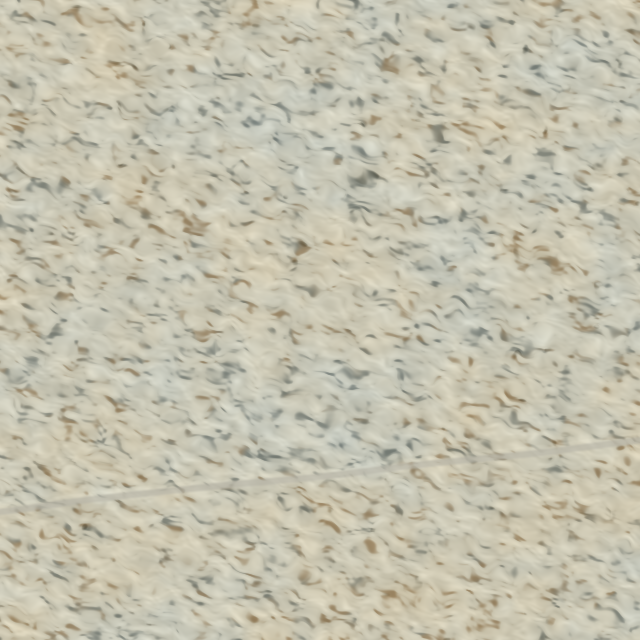
A three.js fragment shader for this texture:

```glsl
varying vec2 vUv;

const vec3 STONE = vec3(0.786, 0.776, 0.705);
const vec3 SEAM = vec3(0.715, 0.705, 0.655);
// Light absorbed by each kind of mineral
const vec3 GREY_LOSS = vec3(0.225, 0.205, 0.180);
const vec3 BROWN_LOSS = vec3(0.140, 0.195, 0.235);
const vec3 WARM_TINT = vec3(0.022, -0.004, -0.035);

float hash(vec2 p) {
  return fract(sin(dot(p, vec2(127.1, 311.7))) * 43758.5453);
}

float noise(vec2 p) {
  vec2 cell = floor(p);
  vec2 f = fract(p);
  f = f * f * (3.0 - 2.0 * f);
  float low = mix(hash(cell), hash(cell + vec2(1.0, 0.0)), f.x);
  float high = mix(hash(cell + vec2(0.0, 1.0)), hash(cell + 1.0), f.x);
  return mix(low, high, f.y);
}

vec2 rotate(vec2 p, float angle) {
  float c = cos(angle);
  float s = sin(angle);
  return vec2(c * p.x - s * p.y, s * p.x + c * p.y);
}

// Noise stretched along a slope; density counts cells along and across it
float grain(vec2 p, float angle, vec2 density, float seed) {
  return noise(rotate(p, angle) * density + seed);
}

vec2 warp(vec2 p, float frequency, float amount) {
  vec2 offset = vec2(noise(p * frequency + 7.3), noise(p * frequency + 41.9));
  return p + (offset - 0.5) * amount;
}

// Coverage of a soft line climbing gently to the right
float seamMask(vec2 p, float halfWidth) {
  float height = 0.203 + 0.108 * p.x + 0.006 * (noise(vec2(p.x * 6.0, 3.0)) - 0.5);
  return 1.0 - smoothstep(halfWidth * 0.3, halfWidth, abs(p.y - height));
}

void main() {
  vec2 p = warp(vUv, 45.0, 0.012);

  // Slanted flecks of two sizes
  float coarse = grain(p, 0.38, vec2(52.0, 112.0), 11.0);
  float fine = grain(p, 0.30, vec2(98.0, 205.0), 63.0);
  float fleck = 0.6 * coarse + 0.4 * fine;
  float dark = smoothstep(0.56, 0.90, fleck);

  // Pale crystals and broad stains
  float pale = grain(p, 0.45, vec2(38.0, 85.0), 29.0) - 0.5;
  float stain = 0.6 * noise(vUv * vec2(7.0, 10.0) + 5.0)
              + 0.4 * noise(vUv * vec2(19.0, 26.0) + 17.0);
  float mineral = 0.55 * noise(p * vec2(38.0, 55.0) + 83.0) + 0.45 * stain;
  float brown = smoothstep(0.42, 0.66, mineral);

  vec3 color = STONE - 0.15 * (fleck - 0.5) + 0.075 * pale;
  color += WARM_TINT * (1.6 * (stain - 0.5) + 0.9 * (mineral - 0.5));
  color -= mix(GREY_LOSS, BROWN_LOSS, brown) * dark;

  // Scarce deeper specks
  float speck = smoothstep(0.82, 0.97, grain(p, 0.25, vec2(46.0, 74.0), 137.0));
  color -= 0.13 * speck * smoothstep(0.45, 0.70, fleck);

  // Worn seam with a faint light lip above
  color += 0.025 * seamMask(vUv - vec2(0.0, 0.008), 0.006);
  color = mix(color, SEAM, 0.6 * seamMask(vUv, 0.008));

  gl_FragColor = vec4(color, 1.0);
}
```
